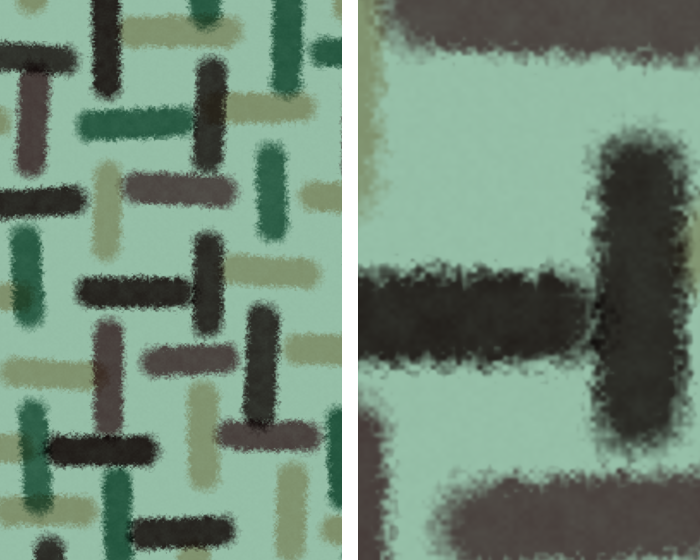
Left: the whole. Right: its middle third, enlarged.
Give the GLSL for this pattern, as a Shadertoy shader.

```glsl
// Loose basket weave of short, soft brush strokes on pale green paper.
// A jittered checkerboard of cells alternates horizontal and vertical capsules;
// grainy feathered edges and multiplied inks darken the places where they cross.

const float CELLS_ACROSS = 4.33;

const vec3 PAPER  = vec3(0.585, 0.748, 0.655);
// Inks are stored as multipliers of the paper colour.
const vec3 KHAKI  = vec3(0.84, 0.74, 0.62);
const vec3 BLACK  = vec3(0.20, 0.13, 0.13);
const vec3 GREEN  = vec3(0.20, 0.42, 0.34);
const vec3 MAROON = vec3(0.45, 0.29, 0.32);

float hash(vec2 p) {
    return fract(sin(dot(p, vec2(127.1, 311.7))) * 43758.5453);
}

vec2 hash2(vec2 p) {
    return vec2(hash(p), hash(p + 37.3));
}

float noise(vec2 p) {
    vec2 i = floor(p), f = fract(p);
    f = f * f * (3.0 - 2.0 * f);
    return mix(mix(hash(i), hash(i + vec2(1, 0)), f.x),
               mix(hash(i + vec2(0, 1)), hash(i + vec2(1, 1)), f.x), f.y);
}

mat2 rotate(float a) {
    float c = cos(a), s = sin(a);
    return mat2(c, -s, s, c);
}

// Signed distance to a capsule lying along x.
float capsule(vec2 p, float halfLength, float radius) {
    p.x -= clamp(p.x, -halfLength, halfLength);
    return length(p) - radius;
}

// Evenly shared choice of ink; neighbouring cells tend to differ.
vec3 inkFor(vec2 id) {
    float pick = fract(dot(id, vec2(0.755, 0.570)) + 0.2 * hash(id + 5.1));
    if (pick < 0.34) return KHAKI;
    if (pick < 0.59) return BLACK;
    if (pick < 0.81) return GREEN;
    return MAROON;
}

// Opacity of the stroke owned by a cell, at point p in cell units.
float strokeCover(vec2 p, vec2 id, float grain, float mottle) {
    vec2 centre = id + 0.5 + (hash2(id + 11.7) - 0.5) * 0.46;
    vec2 q = p - centre;
    if (mod(id.x + id.y, 2.0) > 0.5) q = q.yx;
    q = rotate((hash(id + 2.9) - 0.5) * 0.12) * q;

    float halfLength = mix(0.42, 0.60, hash(id + 8.3));
    float radius = mix(0.175, 0.20, hash(id + 4.7));
    float d = capsule(q, halfLength, radius);

    // The brush lifts off at its tips, so they fade more widely.
    float tip = smoothstep(halfLength - 0.1, halfLength + radius, abs(q.x));
    float feather = mix(0.055, 0.10, tip);
    d += (grain - 0.5) * 0.09 + (mottle - 0.5) * 0.03;
    float cover = 1.0 - smoothstep(-feather, feather, d);

    // Uneven pressure and dry specks inside the stroke.
    float pressure = mix(0.91, 1.0, hash(id + 6.1));
    return cover * (pressure - 0.06 * mottle - 0.05 * grain);
}

void mainImage(out vec4 fragColor, in vec2 fragCoord) {
    vec2 p = fragCoord / iResolution.x * CELLS_ACROSS;
    vec2 cell = floor(p);
    float grain = 0.6 * noise(p * 46.0) + 0.4 * noise(p * 27.0 + 9.0);
    float mottle = noise(p * 11.0 + 3.0);

    // Paper with a faint tooth.
    vec3 colour = PAPER * (1.0 + 0.025 * (grain - 0.5));

    // Strokes reach at most into the adjoining cells.
    for (int y = -1; y <= 1; y++) {
        for (int x = -1; x <= 1; x++) {
            vec2 id = cell + vec2(x, y);
            float cover = strokeCover(p, id, grain, mottle);
            colour *= mix(vec3(1.0), inkFor(id), cover);
        }
    }
    fragColor = vec4(colour, 1.0);
}
```
